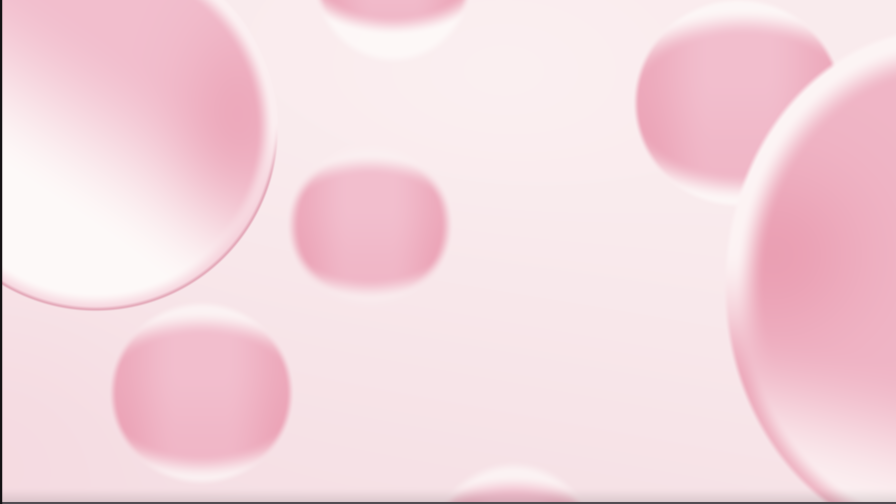
Write a Shadertoy shader that draws this background.

```glsl
const vec3 PALE = vec3(0.978, 0.922, 0.930);
const vec3 BLUSH = vec3(0.958, 0.865, 0.888);
const vec3 WHITE = vec3(0.994, 0.978, 0.974);
const vec3 PINK = vec3(0.948, 0.745, 0.805);
const vec3 ROSE = vec3(0.915, 0.610, 0.690);
const vec3 RIM = vec3(0.850, 0.560, 0.640);
const vec3 FRAME = vec3(0.08, 0.07, 0.08);
const vec3 BASE_LINE = vec3(0.32, 0.30, 0.32);

const vec2 LEFT_CENTER = vec2(0.190, 0.745);
const float LEFT_RADIUS = 0.361;
const vec2 RIGHT_CENTER = vec2(1.875, 0.433);
const vec2 RIGHT_RADII = vec2(0.435, 0.509);
const float FRAME_WIDTH = 0.0046;
const float LINE_HEIGHT = 0.0042;

// Soft balls: center, radius, edge blur
const int BALL_COUNT = 5;
const vec4 BALLS[BALL_COUNT] = vec4[](
    vec4(0.780, 1.030, 0.148, 0.07),
    vec4(0.734, 0.553, 0.153, 0.09),
    vec4(0.400, 0.220, 0.176, 0.05),
    vec4(1.465, 0.796, 0.203, 0.035),
    vec4(1.019, -0.080, 0.155, 0.08));
// Shift of the pink body, strength of the white caps
const vec3 BODIES[BALL_COUNT] = vec3[](
    vec3(0.0, 0.28, 0.85),
    vec3(0.0, -0.02, 0.25),
    vec3(0.0, -0.02, 0.65),
    vec3(0.04, -0.02, 0.75),
    vec3(0.0, -0.06, 0.70));

// Gaussian spot of unit height
float spot(vec2 p, vec2 center, vec2 size) {
    vec2 d = (p - center) / size;
    return exp(-dot(d, d));
}

vec3 background(vec2 p) {
    float fall = smoothstep(1.0, -0.1, p.y + 0.18 * p.x);
    vec3 color = mix(PALE, BLUSH, 0.85 * fall);
    color = mix(color, WHITE, 0.25 * spot(p, vec2(1.0, 0.86), vec2(0.35, 0.22)));
    return mix(color, PINK, 0.15 * spot(p, vec2(0.0, 0.15), vec2(0.3, 0.3)));
}

vec3 softBall(vec3 under, vec2 p, vec4 ball, vec3 body) {
    vec2 q = (p - ball.xy) / ball.z;
    float mask = 1.0 - smoothstep(1.0 - ball.w, 1.0 + ball.w, length(q));
    float tint = 1.0 - smoothstep(0.72, 1.02, length(q * vec2(0.70, 1.08) - body.xy));
    float side = smoothstep(0.25, 1.0, abs(q.x));
    float low = smoothstep(0.3, -0.7, q.y);
    vec3 skin = mix(PINK, ROSE, clamp(0.62 * side + 0.22 * low, 0.0, 1.0));
    vec3 cap = mix(under, WHITE, body.z);
    return mix(under, mix(cap, skin, tint), mask);
}

vec3 leftSphere(vec3 under, vec2 p, float px) {
    vec2 q = (p - LEFT_CENTER) / LEFT_RADIUS;
    float d = length(q);
    float soft = 1.5 * px / LEFT_RADIUS;
    float mask = 1.0 - smoothstep(1.0 - soft, 1.0 + soft, d);
    float tint = smoothstep(-0.45, 0.42, dot(q, vec2(0.50, 0.75)));
    vec3 color = mix(WHITE, PINK, tint);
    color = mix(color, ROSE, 0.60 * spot(q, vec2(0.78, 0.08), vec2(0.32, 0.50)));
    // Bright limb on the right, thin rosy line below
    float lit = smoothstep(-0.1, 0.6, dot(q, vec2(0.8, 0.6)));
    color = mix(color, WHITE, 0.85 * lit * smoothstep(0.88, 0.98, d));
    float shade = smoothstep(0.05, -0.35, q.y);
    color = mix(color, PINK, 0.6 * shade * smoothstep(0.90, 1.0, d));
    color = mix(color, RIM, 0.75 * shade * smoothstep(0.975, 1.0, d));
    return mix(under, color, mask);
}

vec3 rightSphere(vec3 under, vec2 p, float px) {
    vec2 q = (p - RIGHT_CENTER) / RIGHT_RADII;
    float d = length(q);
    float soft = 0.008 + 1.5 * px / RIGHT_RADII.x;
    float mask = 1.0 - smoothstep(1.0 - soft, 1.0 + soft, d);
    float pale = smoothstep(-0.25, -0.85, q.y + 0.25 * (q.x + 0.4));
    vec3 color = mix(mix(PINK, ROSE, 0.25), WHITE, 0.85 * pale);
    color = mix(color, ROSE, 0.85 * spot(q, vec2(-0.78, 0.12), vec2(0.42, 0.34)));
    // White limb above, pink limb below
    float lit = smoothstep(-0.40, 0.15, q.y);
    color = mix(color, WHITE, 0.92 * lit * smoothstep(0.82, 0.96, d));
    float shade = smoothstep(-0.10, -0.40, q.y);
    color = mix(color, ROSE, 0.7 * shade * smoothstep(0.91, 1.0, d));
    return mix(under, color, mask);
}

void mainImage(out vec4 fragColor, in vec2 fragCoord) {
    float px = 1.0 / iResolution.y;
    vec2 p = fragCoord * px;

    vec3 color = background(p);
    for (int i = 0; i < BALL_COUNT; i++) {
        color = softBall(color, p, BALLS[i], BODIES[i]);
    }
    color = leftSphere(color, p, px);
    color = rightSphere(color, p, px);

    // Bottom shadow, base line and left frame
    color *= 1.0 - 0.10 * smoothstep(0.035, 0.0, p.y);
    color = mix(BASE_LINE, color, smoothstep(-0.5 * px, 0.5 * px, p.y - LINE_HEIGHT));
    color = mix(FRAME, color, smoothstep(-0.5 * px, 0.5 * px, p.x - FRAME_WIDTH));
    fragColor = vec4(color, 1.0);
}
```
